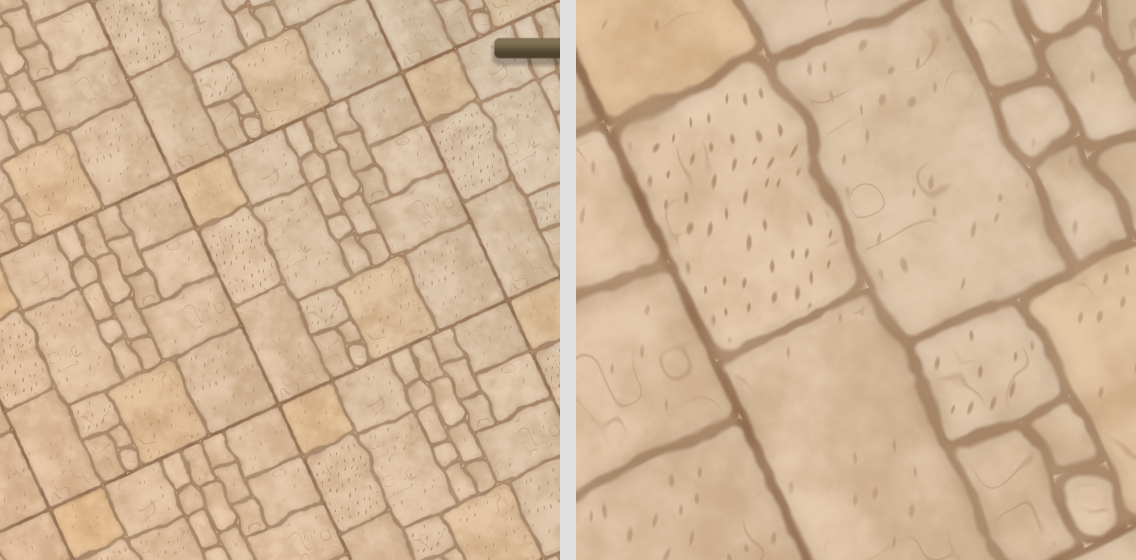
Left: the whole. Right: its middle third, enlarged.
Write a three.js fragment shader that draws this texture.

```glsl
// Tilted sandstone paving: a square module of cut stones with pits, worn joints and a dark bar.
varying vec2 vUv;

float hash(vec2 p) {
  vec3 q = fract(p.xyx * 0.1031);
  q += dot(q, q.yzx + 33.33);
  return fract((q.x + q.y) * q.z);
}

float noise(vec2 p) {
  vec2 i = floor(p), f = fract(p);
  f = f * f * (3.0 - 2.0 * f);
  return mix(mix(hash(i), hash(i + vec2(1, 0)), f.x),
             mix(hash(i + vec2(0, 1)), hash(i + vec2(1, 1)), f.x), f.y);
}

float fbm(vec2 p) {
  float sum = 0.0, gain = 0.5;
  for (int k = 0; k < 4; k++) {
    sum += gain * noise(p);
    p = p * 2.3 + 17.0;
    gain *= 0.5;
  }
  return sum / 0.9375;
}

// Narrows a span to the side of the cut that holds x; true when x lies before it.
bool before(float x, float cut, inout vec2 span) {
  bool first = x < cut;
  if (first) span.y = min(span.y, cut);
  else span.x = max(span.x, cut);
  return first;
}

// Splits the unit module into stones and finds the one around p.
void findStone(vec2 p, out vec2 cols, out vec2 rows, out float pitted, out float golden) {
  cols = rows = vec2(0, 1);
  pitted = 0.16;
  golden = 0.0;
  if (before(p.x, 0.235, cols)) {
    if (before(p.y, 0.23, rows)) golden = 1.0;
    else if (before(p.y, 0.572, rows)) pitted = 0.95;
  } else if (before(p.y, 0.652, rows)) {
    if (before(p.x, 0.48, cols)) {
      before(p.y, 0.24, rows);
      pitted = 0.28;
    } else if (before(p.x, 0.568, cols)) {
      before(p.y, 0.15, rows);
      before(p.y, 0.252, rows);
      before(p.y, 0.408, rows);
      before(p.y, 0.5, rows);
    } else if (before(p.x, 0.66, cols)) {
      before(p.y, 0.175, rows);
      before(p.y, 0.358, rows);
      before(p.y, 0.53, rows);
    } else if (before(p.y, 0.425, rows)) {
      if (before(p.x, 0.755, cols)) {
        before(p.y, 0.125, rows);
        before(p.y, 0.292, rows);
      } else before(p.y, 0.218, rows);
    }
  } else if (before(p.x, 0.405, cols)) {
    if (before(p.y, 0.81, rows)) pitted = 0.75;
    else if (!before(p.x, 0.34, cols)) before(p.y, 0.905, rows);
  } else {
    golden = before(p.x, 0.7, cols) ? 0.7 : 0.0;
    pitted = 0.4;
  }
}

// Short slanted pits scattered on a skewed grid.
float pits(vec2 p, float density) {
  vec2 g = vec2(p.x + 0.45 * p.y, p.y) * vec2(34, 24);
  vec2 i = floor(g);
  vec2 f = fract(g) - 0.5 - 0.4 * (vec2(hash(i), hash(i + 7.3)) - 0.5);
  float size = 0.65 + 0.35 * hash(i + 3.7);
  return step(hash(i + 19.1), density) * smoothstep(1.0, 0.3, length(f / vec2(0.2, 0.29)) / size);
}

void main() {
  // Module frame: x runs right and up, y runs down
  vec2 d = vUv - vec2(0.3086, 0.6836);
  vec2 q = vec2(dot(d, vec2(2.018, 0.938)), dot(d, vec2(0.927, -2.03)));
  vec2 tile = floor(q), p = fract(q);

  // Hand-cut wobble, fading out at the straight module edges
  vec2 rim = min(p, 1.0 - p);
  float rimDist = min(rim.x, rim.y);
  p += 0.025 * smoothstep(0.0, 0.06, rimDist) * (vec2(noise(p * 15.0), noise(p * 15.0 + 40.0)) - 0.5);

  vec2 cols, rows;
  float pitted, golden;
  findStone(p, cols, rows, pitted, golden);
  vec2 id = vec2(cols.x, rows.x) * 91.0 + 5.0;

  // Rounded box distance, negative inside the stone
  float radius = 0.012 + 0.018 * hash(id);
  vec2 e = abs(p - vec2(cols.x + cols.y, rows.x + rows.y) * 0.5)
         - vec2(cols.y - cols.x, rows.y - rows.x) * 0.5 + radius;
  float dist = length(max(e, 0.0)) + min(max(e.x, e.y), 0.0) - radius;
  dist += 0.005 * (noise(p * 60.0) - 0.5);

  // Stone face: mottling, tint, pits and curved marks
  float mottle = 0.6 * fbm(p * 9.0 + id) + 0.4 * fbm(q * 25.0);
  vec3 color = mix(vec3(0.8, 0.685, 0.56), vec3(0.89, 0.79, 0.685), smoothstep(0.2, 0.75, mottle));
  color *= mix(vec3(1), vec3(0.99, 0.965, 0.9), golden);
  color *= 0.98 + 0.025 * hash(id + 2.0) + 0.02 * hash(id + tile * 7.0);
  color += vec3(0.025, -0.005, -0.025) * (1.0 - vUv.x - vUv.y);
  float inside = smoothstep(-0.012, -0.025, dist);
  float marks = smoothstep(0.06, 0.0, abs(noise(p * 24.0 + id) - 0.5)) * smoothstep(0.6, 0.8, noise(p * 13.0 + id));
  float wear = max(pits(p, pitted) * (0.5 + 0.5 * pitted), 0.5 * marks);
  color = mix(color, vec3(0.65, 0.52, 0.4), 0.75 * wear * inside);

  // Joints, darker along the module edges
  color *= 1.0 - 0.06 * smoothstep(-0.03, 0.0, dist);
  float joint = smoothstep(0.011, 0.003, abs(dist)) * (0.7 + 0.3 * noise(q * 18.0));
  vec3 grout = mix(vec3(0.56, 0.42, 0.31), vec3(0.64, 0.51, 0.395), smoothstep(0.0, 0.015, rimDist));
  color = mix(color, grout, joint);

  // Dark bar with a soft shadow, entering from the right
  vec2 b = vUv - vec2(0.96, 0.914);
  float bar = length(max(abs(b) - vec2(0.068, 0.009), 0.0)) - 0.009;
  float shadow = length(max(abs(b + vec2(0, 0.008)) - vec2(0.066, 0.008), 0.0)) - 0.009;
  color *= 1.0 - 0.25 * smoothstep(0.012, 0.0, shadow);
  vec3 barColor = mix(vec3(0.31, 0.26, 0.18), vec3(0.51, 0.45, 0.34), smoothstep(-0.012, 0.012, b.y));
  color = mix(color, barColor, smoothstep(0.002, -0.002, bar));

  gl_FragColor = vec4(color, 1.0);
}
```
